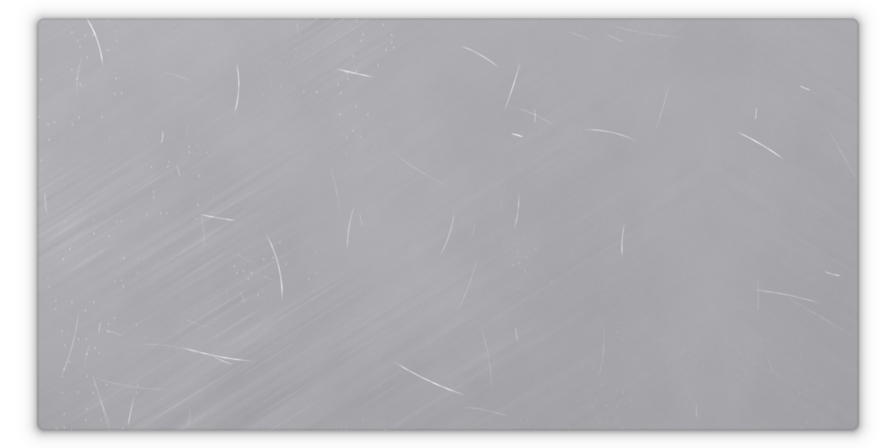
Write a Shadertoy shader that draws this texture.

```glsl
float hash(vec2 p) {
    vec3 q = fract(p.xyx * vec3(0.1031, 0.1030, 0.0973));
    q += dot(q, q.yzx + 33.33);
    return fract((q.x + q.y) * q.z);
}

float noise(vec2 p) {
    vec2 i = floor(p), f = fract(p);
    f = f * f * (3.0 - 2.0 * f);
    return mix(mix(hash(i), hash(i + vec2(1, 0)), f.x),
               mix(hash(i + vec2(0, 1)), hash(i + vec2(1, 1)), f.x), f.y);
}

float fbm(vec2 p) {
    float sum = 0.0, amp = 0.5;
    for (int i = 0; i < 5; i++) {
        sum += amp * noise(p);
        p = mat2(1.6, 1.2, -1.2, 1.6) * p + 7.3;
        amp *= 0.5;
    }
    return sum;
}

float roundedBox(vec2 p, vec2 halfSize, float radius) {
    vec2 q = abs(p) - halfSize + radius;
    return length(max(q, 0.0)) + min(max(q.x, q.y), 0.0) - radius;
}

// Thin, slightly bent line that fades towards its ends
float scratch(vec2 p, vec2 center, float angle, float halfLen, float bend, float width) {
    vec2 dir = vec2(cos(angle), sin(angle));
    vec2 q = p - center;
    float along = dot(q, dir) / halfLen;
    float across = dot(q, vec2(-dir.y, dir.x)) + bend * halfLen * along * along;
    float taper = smoothstep(1.0, 0.5, abs(along));
    return taper * smoothstep(width, 0.0, abs(across));
}

// Long parallel grain rising to the right
float brushing(vec2 p) {
    vec2 dir = normalize(vec2(1.0, 0.62));
    vec2 q = vec2(dot(p, dir), dot(p, vec2(-dir.y, dir.x)));
    float fine = noise(q * vec2(3.5, 125.0));
    float broad = noise(q * vec2(2.0, 52.0) + 31.0);
    float bright = smoothstep(0.72, 1.0, noise(q * vec2(5.0, 95.0) + 67.0));
    return 0.6 * (fine - 0.5) + 0.5 * (broad - 0.5) + 0.7 * bright;
}

float scratches(vec2 p, float pixel) {
    float sum = 0.0;
    for (int i = 0; i < 64; i++) {
        float id = float(i);
        float a = hash(vec2(id, 1.7)), b = hash(vec2(id, 5.3));
        float c = hash(vec2(id, 9.1)), d = hash(vec2(id, 14.9));
        vec2 center = vec2(0.1 + 1.8 * pow(a, 1.35), 0.06 + 0.88 * b);
        float angle = c < 0.6 ? 1.2 + 0.9 * d : -0.55 + 0.4 * d;
        float halfLen = 0.015 + 0.085 * pow(hash(vec2(id, 21.0)), 2.0);
        float strength = 0.03 + 0.17 * pow(hash(vec2(id, 27.0)), 3.0);
        float bend = 0.3 * (hash(vec2(id, 35.0)) - 0.5);
        sum += strength * scratch(p, center, angle, halfLen, bend, max(0.0035, pixel));
    }
    return sum * (0.5 + 0.9 * noise(p * 70.0));
}

// Small bright nicks, gathered in patches
float nicks(vec2 p) {
    vec2 cell = floor(p * 60.0), f = fract(p * 60.0) - 0.5;
    float pick = hash(cell + 3.0);
    vec2 offset = 0.5 * (vec2(hash(cell + 11.0), hash(cell + 23.0)) - 0.5);
    float dotShape = smoothstep(0.22, 0.02, length((f - offset) * vec2(1.0, 0.75)));
    float patches = smoothstep(0.48, 0.7, noise(p * 5.0 + 13.0));
    return dotShape * step(0.86, pick) * patches;
}

void mainImage(out vec4 fragColor, in vec2 fragCoord) {
    vec2 p = fragCoord / iResolution.y;
    p.x += 1.0 - 0.5 * iResolution.x / iResolution.y;
    float pixel = 1.0 / iResolution.y;
    vec2 fromCenter = p - vec2(1.0, 0.499);
    float edge = roundedBox(fromCenter, vec2(0.917, 0.46), 0.017);

    // Soft shadow on white, a little lower than the plate
    float shadowDist = roundedBox(fromCenter + vec2(0.0, 0.002), vec2(0.917, 0.46), 0.017);
    vec3 backdrop = vec3(1.0 - 0.3 * exp(-max(shadowDist, 0.0) / 0.0105));

    // The surface folds into mirrored halves on the right
    vec2 folded = vec2(1.588 - abs(p.x - 1.588), p.y);
    float tone = 0.667 + 0.036 * (p.y - 0.5) - 0.014 * (p.x - 1.0);
    tone += 0.045 * (fbm(folded * 3.2) - 0.48);
    tone += 0.022 * (fbm(folded * vec2(13.0, 9.0) + 40.0) - 0.48);

    // Grain fades to the lower right and comes back near the top
    float grain = mix(1.0, 0.22, smoothstep(0.5, 1.4, p.x));
    grain += 0.5 * smoothstep(0.65, 0.95, p.y) * smoothstep(1.2, 1.5, p.x);
    grain *= 0.35 + 0.95 * smoothstep(0.25, 0.7, noise(folded * 4.0 + 19.0));
    tone += 0.033 * grain * brushing(folded);

    tone += scratches(p, pixel);
    tone += 0.065 * nicks(folded) * mix(1.0, 0.35, smoothstep(0.9, 1.5, p.x));
    tone += 0.008 * (noise(p * 240.0) - 0.5);

    // Thin dark rim
    tone -= 0.06 * smoothstep(-0.007, 0.0, edge);
    vec3 metal = vec3(tone - 0.002, tone - 0.003, tone + 0.017);

    vec3 color = mix(backdrop, metal, smoothstep(pixel, -pixel, edge));
    fragColor = vec4(clamp(color, 0.0, 1.0), 1.0);
}
```
